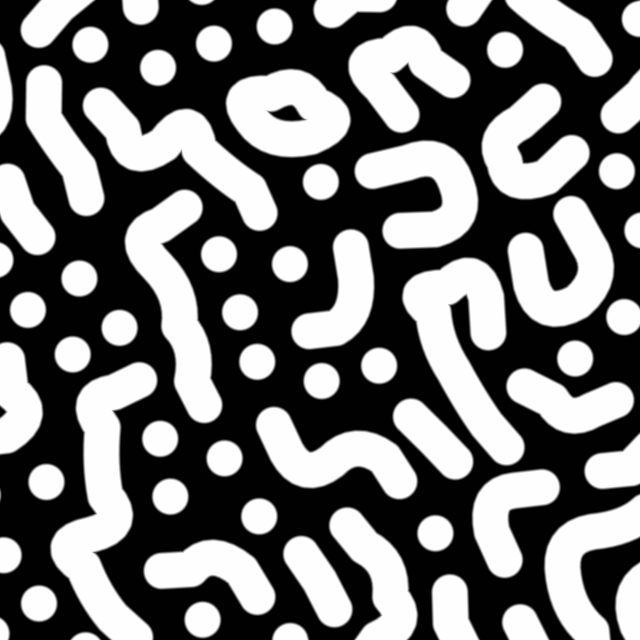
Give the GLSL for this pattern, as a three.js fragment shader.

```glsl
// Short white worms and dots scattered on black, all of one stroke width.
// Nodes of a bent, turned lattice join with at most two neighbours by random
// edge weights; each node draws its curved share of the stroke.
varying vec2 vUv;

const float CELL = 0.093;    // lattice spacing
const float RADIUS = 0.028;  // half the stroke width

float hash(vec2 p) {
  vec3 q = fract(p.xyx * vec3(0.1031, 0.1030, 0.0973) + 0.37);
  q += dot(q, q.yzx + 33.33);
  return fract((q.x + q.y) * q.z);
}

// The four lattice directions, k = 0..3
vec2 direction(float k) {
  return k < 1.5 ? vec2(2.0 * k - 1.0, 0.0) : vec2(0.0, 2.0 * k - 5.0);
}

// The sum of both end nodes identifies an edge
float edgeWeight(vec2 node, vec2 d) {
  return hash(2.0 * node + d + 211.0);
}

// True if no more than one edge at the node outweighs w
bool accepts(vec2 node, float w) {
  float heavier = 0.0;
  for (float k = 0.0; k < 4.0; k++) {
    heavier += edgeWeight(node, direction(k)) > w ? 1.0 : 0.0;
  }
  return heavier < 1.5;
}

bool linked(vec2 node, vec2 d) {
  float w = edgeWeight(node, d);
  if (w < 0.6) return false;
  return accepts(node, w) && accepts(node + d, w);
}

// Node position: lattice point bent by slow waves, plus jitter
vec2 place(vec2 node) {
  vec2 jitter = vec2(hash(node + 57.3), hash(node + 91.7)) - 0.5;
  return node + 0.28 * sin(node.yx * vec2(1.1, 0.9) + vec2(0.6, 2.1)) + 0.22 * jitter;
}

// Joint between two nodes, shifted sideways to make the stroke wavy
vec2 joint(vec2 node, vec2 d) {
  float shift = hash(2.0 * node + d + 431.0) - 0.5;
  return 0.5 * (place(node) + place(node + d)) + abs(d.yx) * shift * 0.34;
}

float segmentDistance(vec2 p, vec2 a, vec2 b) {
  vec2 ab = b - a;
  float t = clamp(dot(p - a, ab) / max(dot(ab, ab), 1e-6), 0.0, 1.0);
  return length(p - a - ab * t);
}

// Quadratic curve a-c-b as a chain of short segments
float curveDistance(vec2 p, vec2 a, vec2 c, vec2 b) {
  float best = 9.0;
  vec2 last = a;
  for (float i = 1.0; i <= 8.0; i++) {
    float t = i / 8.0;
    vec2 next = mix(mix(a, c, t), mix(c, b, t), t);
    best = min(best, segmentDistance(p, last, next));
    last = next;
  }
  return best;
}

// Distance to the part of a stroke owned by one node
float nodeDistance(vec2 p, vec2 node) {
  vec2 center = place(node);
  vec2 a = center;
  vec2 b = center;
  float links = 0.0;
  for (float k = 0.0; k < 4.0; k++) {
    vec2 d = direction(k);
    if (linked(node, d)) {
      if (links < 0.5) a = joint(node, d);
      else b = joint(node, d);
      links++;
    }
  }
  if (links < 1.5) return segmentDistance(p, a, center);
  vec2 control = center + 0.35 * (center - 0.5 * (a + b));
  return curveDistance(p, a, control, b);
}

void main() {
  // Turn the lattice so strokes lean across the canvas
  float turn = 0.48;
  vec2 p = mat2(cos(turn), -sin(turn), sin(turn), cos(turn)) * vUv / CELL + 20.0;
  vec2 home = floor(p + 0.5);

  float dist = 9.0;
  for (float y = -1.0; y <= 1.0; y++) {
    for (float x = -1.0; x <= 1.0; x++) {
      dist = min(dist, nodeDistance(p, home + vec2(x, y)));
    }
  }

  float ink = 1.0 - smoothstep(-0.003, 0.003, dist * CELL - RADIUS);
  gl_FragColor = vec4(vec3(mix(0.004, 0.996, ink)), 1.0);
}
```
